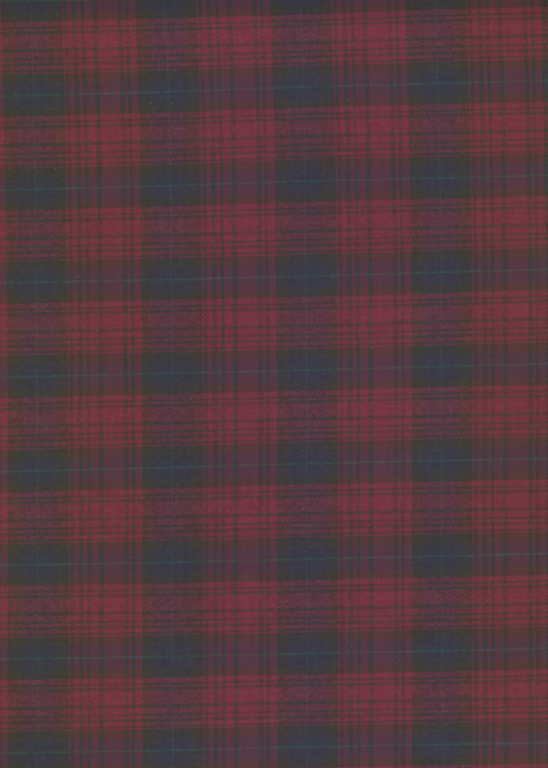
A Shadertoy shader for this texture:

```glsl
// Faded red, navy and bottle-black tartan cloth with thin teal overchecks.
// One asymmetric sett colours both warp and weft; a fine dotted weave mixes
// the two, then slight skew, uneven yarn, soft fading and lint age the cloth.

#define WARP_PERIOD 0.1755   // sett width, in canvas heights
#define WEFT_PERIOD 0.1227   // sett height
#define WARP_START  0.0490   // first teal warp line
#define WEFT_START  0.0260   // first teal weft line
#define WEAVE       190.0    // weave repeats per canvas height
#define WEFT_SHARE  0.56     // how much the weft covers the warp
#define WEAR        0.035    // strength of uneven yarn
#define RED    vec3(0.458, 0.215, 0.248)
#define BLACK  vec3(0.256, 0.238, 0.215)
#define NAVY   vec3(0.232, 0.234, 0.268)
#define TEAL   vec3(0.190, 0.335, 0.365)

float hash(vec2 p) {
    return fract(sin(dot(p, vec2(127.1, 311.7))) * 43758.5453);
}

float noise(vec2 p) {
    vec2 i = floor(p), f = fract(p);
    f = f * f * (3.0 - 2.0 * f);
    return mix(mix(hash(i), hash(i + vec2(1, 0)), f.x),
               mix(hash(i + vec2(0, 1)), hash(i + vec2(1, 1)), f.x), f.y);
}

// Soft-edged band between a and b
float band(float t, float a, float b, float soft) {
    return smoothstep(a - soft, a + soft, t) - smoothstep(b - soft, b + soft, t);
}

// Yarn colour at position t of the sett; the teal line sits at t = 0
vec3 sett(float t, float soft, float tealHalf, float tealAmount) {
    t = fract(t);
    float d = min(t, 1.0 - t);
    vec3 c = mix(BLACK, NAVY, 1.0 - smoothstep(0.13 - soft, 0.13 + soft, d));
    c = mix(c, RED, band(t, 0.228, 0.778, soft));

    // Dark stripes in the red ground: centre and half width
    const vec2 stripes[6] = vec2[6](
        vec2(0.255, 0.014), vec2(0.322, 0.017), vec2(0.382, 0.013),
        vec2(0.474, 0.018), vec2(0.660, 0.016), vec2(0.712, 0.013));
    for (int i = 0; i < 6; i++) {
        vec2 s = stripes[i];
        c = mix(c, BLACK, 0.80 * band(t, s.x - s.y, s.x + s.y, soft));
    }
    float line = 1.0 - smoothstep(tealHalf - soft, tealHalf + soft, d);
    return mix(c, TEAL, tealAmount * line);
}

// Sparse pale lint, one possible fleck per cell
float lint(vec2 p, float px) {
    vec2 g = p * 34.0, id = floor(g);
    vec2 centre = 0.25 + 0.5 * vec2(hash(id + 3.1), hash(id + 8.7));
    float d = length((fract(g) - centre) * vec2(1.0, 0.6 + 0.4 * hash(id + 5.3)));
    float fleck = 1.0 - smoothstep(0.01, 0.03 + 17.0 * px, d);
    return fleck * step(0.972, hash(id));
}

void mainImage(out vec4 fragColor, in vec2 fragCoord) {
    float px = 1.0 / iResolution.y;
    vec2 p = fragCoord * px;

    // Cloth lies slightly skewed, with a gentle ripple
    vec2 q = p;
    q.x += 0.009 * pow(p.y, 4.0) + 0.0012 * (noise(p * 6.0) - 0.5);
    q.y -= mix(0.018, 0.030, p.y) * (p.x - 0.357);
    q.y += 0.0025 * (noise(p * 5.0 + 20.0) - 0.5);

    // Yarn systems, edges softened by thread and pixel size
    float soft = max(0.0012, 0.8 * px);
    vec3 warp = sett((q.x - WARP_START) / WARP_PERIOD, soft / WARP_PERIOD, 0.007, 0.55);
    float broken = 0.65 + 0.35 * noise(vec2(p.x * 90.0, p.y * 25.0));
    vec3 weft = sett((q.y - WEFT_START) / WEFT_PERIOD, soft / WEFT_PERIOD, 0.011, broken);

    // Slubs run along each yarn
    warp *= 1.0 + WEAR * 2.0 * (noise(q * vec2(330.0, 28.0)) - 0.5);
    weft *= 1.0 + WEAR * 2.0 * (noise(q * vec2(28.0, 330.0) + 70.0) - 0.5);

    // Staggered dots decide which yarn shows on top
    float visible = 1.0 - smoothstep(0.45, 0.75, WEAVE * px);
    vec2 wave = cos(6.28318 * WEAVE * q);
    float dots = wave.x * wave.y * visible;
    float grain = noise(p * 310.0) - 0.5;
    float over = WEFT_SHARE + 0.16 * dots + 0.24 * grain;
    vec3 col = mix(warp, weft, clamp(over, 0.0, 1.0));
    col *= 1.0 + 0.035 * dots + 0.09 * grain;

    // Broad fading: violet middle, browner sides, darker top edge
    float middle = exp(-18.0 * (p.x - 0.40) * (p.x - 0.40));
    col += mix(vec3(0.004, 0.003, -0.007), vec3(0.002, -0.003, 0.012), middle);
    col *= 0.98 + 0.04 * noise(p * 4.0 + 9.0);
    col *= 1.0 - 0.08 * smoothstep(0.96, 1.0, p.y);

    col = mix(col, vec3(0.50, 0.45, 0.45), 0.4 * lint(p, px));
    fragColor = vec4(clamp(col, 0.0, 1.0), 1.0);
}
```
